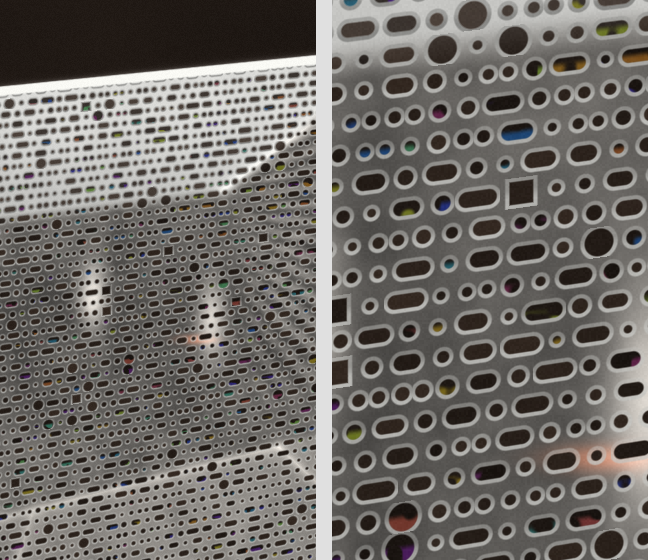
Left, the full canvas; right, a detail of the centre.
Write a WebGL 1 fragment shader that draws this texture.

```glsl
precision highp float;
// Perforated steel panels folded under a light strip, seen at a tilt.
// Sheared rows hold hashed pairs of slots and round holes with bright rims;
// gradients, soft noise and line glows give the brushed metal its reflections.
uniform vec2 u_resolution;

#define ROW_PITCH 0.0336
#define PAIR_PITCH 0.075
#define ROW_TILT 0.10
#define ROW_CONVERGE 0.07
#define STRIP_HEIGHT 1.488
#define STRIP_HALF 0.014
#define RIM_WIDTH 0.0026
#define TINTED_SHARE 0.27
#define DARK vec3(0.14, 0.11, 0.09)
#define WARM_GREY vec3(1.0, 0.975, 0.94)
#define LIGHT vec3(0.98, 0.98, 0.96)

float hash(vec2 p) {
  vec3 q = fract(vec3(p.xyx) * 0.1031);
  q += dot(q, q.yzx + 33.33);
  return fract((q.x + q.y) * q.z);
}

float noise(vec2 p) {
  vec2 i = floor(p), f = fract(p);
  f = f * f * (3.0 - 2.0 * f);
  return mix(mix(hash(i), hash(i + vec2(1, 0)), f.x),
             mix(hash(i + vec2(0, 1)), hash(i + vec2(1, 1)), f.x), f.y);
}

float slot(vec2 p, float halfLen, float radius) {
  return length(vec2(max(abs(p.x) - halfLen, 0.0), p.y)) - radius;
}

// Soft light along a segment.
float glow(vec2 p, vec2 a, vec2 b, float width) {
  vec2 d = b - a;
  float t = clamp(dot(p - a, d) / dot(d, d), 0.0, 1.0);
  return exp(-length(p - a - d * t) / width);
}

// Soft elliptical patch of light.
float patchLight(vec2 p, vec2 centre, vec2 size) {
  vec2 q = (p - centre) / size;
  return exp(-dot(q, q));
}

// Distance to the nearest hole, its random id, and the offset from its row.
vec3 holes(vec2 p) {
  float row = floor(p.y / ROW_PITCH);
  float u = p.x / PAIR_PITCH + hash(vec2(row, 7.0));
  vec2 cell = vec2(floor(u), row) + 90.0;
  vec2 q = vec2(fract(u) - 0.5, fract(p.y / ROW_PITCH) - 0.5);
  q *= vec2(PAIR_PITCH, ROW_PITCH);
  float offset = q.y;
  if (hash(cell + 3.1) > 0.5) q.x = -q.x;

  float kind = hash(cell + 11.7), size = hash(cell + 23.3);
  vec2 c = q + vec2(0.0145, 0.0);
  float wide = slot(c, mix(0.005, 0.012, size), mix(0.0075, 0.0098, kind));
  if (kind > 0.95) wide = length(c) - 0.0162;
  else if (kind < 0.02) wide = max(abs(c.x), abs(c.y)) - 0.0135;
  else if (kind < 0.30)
    wide = slot(vec2(abs(c.x) - 0.0105, c.y), 0.0, mix(0.006, 0.0085, size));
  float dot1 = length(q - vec2(0.0225, 0.0)) - mix(0.0052, 0.0095, hash(cell + 41.9));
  float id = hash(cell + (dot1 < wide ? 57.0 : 71.0));
  return vec3(min(wide, dot1), id, offset);
}

// Brightness of the sheet before the holes are cut.
float metal(vec2 p, float lit, float floorLit) {
  float blur = noise(p * vec2(16.0, 6.0)) * 0.6 + noise(p * 38.0) * 0.4;
  float wall = 0.24 + 0.17 * blur + 0.09 * smoothstep(0.75, 0.2, p.y);
  wall += 0.06 * smoothstep(0.75, 1.15, p.y);
  // Fanned reflections of the rows on the right side.
  float side = smoothstep(0.68, 0.92, p.x) * smoothstep(0.35, 0.75, p.y);
  float fan = sin(atan(p.y - 1.12, p.x - 0.45) * 62.0 + noise(p * 25.0));
  wall += side * (0.08 + 0.10 * fan);
  // Lamps mirrored in the wall.
  wall += 0.60 * patchLight(p, vec2(0.29, 0.84), vec2(0.045, 0.10));
  wall += 0.55 * patchLight(p, vec2(0.67, 0.76), vec2(0.045, 0.13));
  float ground = 0.45 + 0.13 * blur + 0.05 * p.x;
  float top = 0.74 + 0.10 * smoothstep(1.1, 1.45, p.y) + 0.04 * blur;
  return mix(mix(wall, ground, floorLit), top, lit);
}

void main() {
  vec2 p = gl_FragCoord.xy / u_resolution.x;
  p.y *= 1.7778 * u_resolution.x / u_resolution.y;
  float aa = 1.2 / u_resolution.x;

  // Folds between the lit upper sheet, the wall and the floor.
  float fold = 1.083 + 0.125 * p.x + 0.72 * max(p.x - 0.72, 0.0);
  float lit = smoothstep(-0.035, 0.02, p.y - fold);
  float floorLit = smoothstep(0.03, -0.015, p.y - 0.13 - 0.26 * p.x);
  float shade = metal(p, lit, floorLit);
  shade += 0.30 * glow(p, vec2(0.70, 1.17), vec2(1.02, 1.41), 0.014);
  shade += 0.28 * glow(p, vec2(-0.02, 0.125), vec2(0.88, 0.36), 0.016);
  shade += 0.25 * glow(p, vec2(0.88, 0.36), vec2(1.02, 0.23), 0.012);
  shade += 0.18 * glow(p, vec2(0.10, 0.14), vec2(0.05, -0.02), 0.014);
  vec3 col = min(shade, 0.98) * mix(WARM_GREY, vec3(1.0, 1.0, 0.985), lit);
  col += vec3(0.34, 0.12, 0.04) * patchLight(p, vec2(0.62, 0.70), vec2(0.055, 0.014));

  // Punched holes: bevelled rim, dark inside, some with coloured things behind.
  float above = p.y - STRIP_HEIGHT - ROW_TILT * p.x;
  vec3 hole = holes(vec2(p.x, (above + 0.026) / (1.0 - ROW_CONVERGE * p.x)));
  float rim = 1.0 - smoothstep(RIM_WIDTH - aa, RIM_WIDTH + aa, abs(hole.x - 0.001));
  float bevel = 0.35 + 0.35 * smoothstep(0.006, -0.008, hole.z) + 0.2 * hole.y;
  col = mix(col, mix(LIGHT * 0.78, LIGHT * 0.5, lit), rim * bevel);
  vec3 inside = DARK * (0.65 + 0.8 * hole.y) + lit * 0.10;
  vec3 tint = 0.36 + 0.24 * cos(6.2832 * (hole.y / TINTED_SHARE + vec3(0.0, 0.22, 0.55)));
  float tinted = step(hole.y, TINTED_SHARE) * smoothstep(0.005, -0.004, hole.z);
  inside = mix(inside, tint, 0.75 * tinted * smoothstep(0.35, 0.6, noise(p * 70.0)));
  col = mix(col, inside, smoothstep(aa, -aa, hole.x + 0.001) * step(above, -0.026));

  // Light strip and the dark space over it.
  vec3 ceiling = DARK * (0.80 + 0.25 * noise(p * 3.0));
  ceiling += 0.22 * exp(-max(above - STRIP_HALF, 0.0) / 0.006);
  col = mix(col, ceiling, smoothstep(-aa, aa, above - STRIP_HALF));
  col = mix(col, LIGHT, smoothstep(aa, -aa, abs(above) - STRIP_HALF));
  col += (hash(floor(p * 430.0)) - 0.5) * 0.025;
  gl_FragColor = vec4(clamp(col, 0.0, 1.0), 1.0);
}
```
